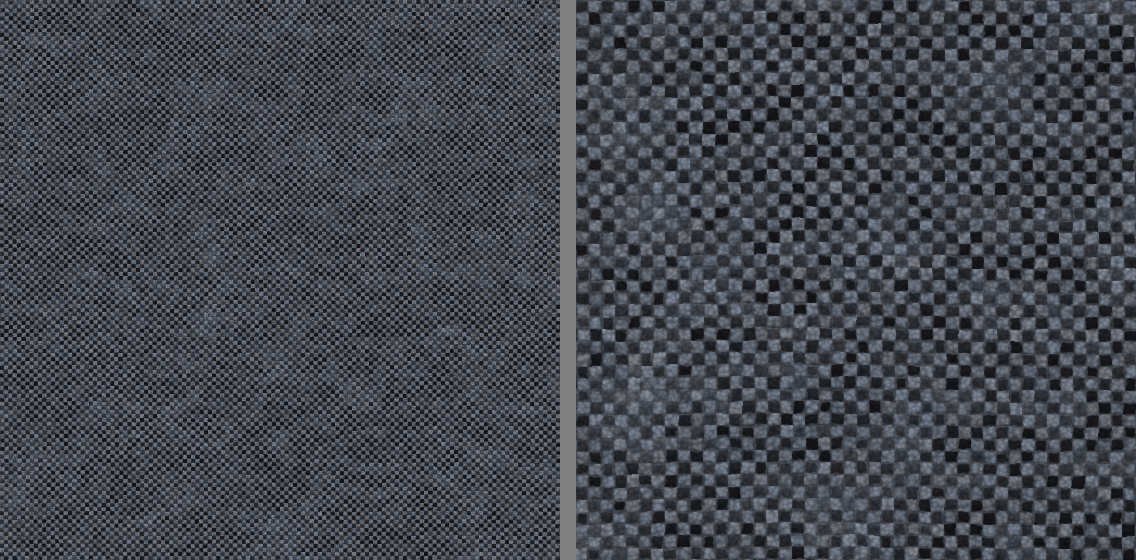
Left, the full canvas; right, a detail of the centre.
Reproduce this texture procedurally as a three.js fragment shader.

```glsl
// Slate-blue woven cloth: a fine checker of pale weft and dark warp crossings.
// Each crossing is a rounded box with its own tone and a frayed edge; cellular
// noise adds fibres and streaky patches, layered sines bend the threads.
varying vec2 vUv;

const vec2 THREADS = vec2(132.0, 138.0);
const vec3 PALE_YARN = vec3(0.392, 0.418, 0.462);
const vec3 DARK_YARN = vec3(0.076, 0.078, 0.092);

float hash(vec2 p) {
  vec3 q = fract(p.xyx * vec3(0.1031, 0.1030, 0.0973));
  q += dot(q, q.yzx + 33.33);
  return fract((q.x + q.y) * q.z);
}

vec2 hash2(vec2 p) {
  return vec2(hash(p), hash(p + vec2(37.2, 91.7)));
}

// Distance to the nearest scattered point, centred on zero
float cellular(vec2 p) {
  vec2 cell = floor(p);
  vec2 local = fract(p);
  float nearest = 4.0;
  for (int y = -1; y <= 1; y++) {
    for (int x = -1; x <= 1; x++) {
      vec2 offset = vec2(float(x), float(y));
      vec2 toPoint = offset + hash2(cell + offset) - local;
      nearest = min(nearest, dot(toPoint, toPoint));
    }
  }
  return sqrt(nearest) - 0.47;
}

// Slight sideways drift of the threads, in thread widths
vec2 threadDrift(vec2 uv, float amount) {
  vec2 slow = sin(uv.yx * vec2(23.0, 19.0) + vec2(0.4, 2.1));
  vec2 quick = sin(uv.yx * vec2(171.0, 183.0) + uv * 131.0);
  return amount * (slow + 0.7 * quick);
}

// Signed distance to a box with rounded corners
float roundedBox(vec2 p, vec2 halfSize, float radius) {
  vec2 d = abs(p) - halfSize + radius;
  return length(max(d, 0.0)) + min(max(d.x, d.y), 0.0) - radius;
}

// Patchiness of the cloth from short streaks up to wide clouds
float patches(vec2 id) {
  float streaks = cellular(id * vec2(0.17, 0.36));
  float blotches = cellular(id * vec2(0.08, 0.13) + 17.0);
  float clouds = cellular(id * vec2(0.025, 0.036) + 51.0);
  return 0.46 * streaks + 0.40 * blotches + 0.14 * clouds;
}

void main() {
  // Fibres: fine grain shared by tone and yarn edges
  float grain = cellular(vUv * vec2(330.0, 370.0));
  float fuzz = cellular(vUv * vec2(215.0, 235.0) + 9.0);

  // Thread grid
  vec2 p = vUv * THREADS + threadDrift(vUv, 0.08);
  vec2 id = floor(p);
  vec2 local = fract(p) - 0.5;
  float isDark = mod(id.x + id.y, 2.0);
  float patchiness = patches(id);

  // Crossings vary in size and have frayed edges
  vec2 halfSize = 0.47 + 0.14 * (hash2(id) - 0.5);
  float edge = roundedBox(local, halfSize, 0.16) + 0.20 * fuzz;
  float inside = 1.0 - smoothstep(-0.14, 0.08, edge);

  // Pale yarn, shaded where it dips under its neighbours
  float dip = smoothstep(-0.18, 0.10, edge);
  float paleTone = 0.96 + 0.18 * (hash(id + 11.0) - 0.5) + 0.10 * local.y;
  vec3 pale = PALE_YARN * paleTone * (1.0 - 0.36 * dip);

  // Dark yarn, bleached by a random amount towards the pale yarn
  float own = hash(id + 5.0) - 0.5;
  float bleach = clamp(0.25 + 0.46 * own + patchiness, 0.0, 0.85);
  vec3 dark = mix(DARK_YARN, PALE_YARN * 0.88, bleach);
  dark *= 1.0 + 0.28 * local.y;
  vec3 color = mix(pale, dark, isDark * inside);

  // Fibre shading and sparse bright lint
  float lint = smoothstep(-0.25, -0.42, cellular(vUv * 190.0 + 40.0));
  color *= 1.0 - 0.46 * grain - 0.22 * fuzz;
  color += 0.025 * lint * (1.0 - 0.6 * isDark);

  // Broad unevenness of light and a trace of tint
  float shade = cellular(vUv * vec2(5.0, 8.0) + 3.0);
  float tint = hash(id + 23.0) - 0.5;
  color *= 1.0 + 0.08 * shade + 0.14 * patchiness;
  color *= 1.0 + 0.04 * tint * vec3(1.0, 0.0, -1.0);

  gl_FragColor = vec4(color, 1.0);
}
```
